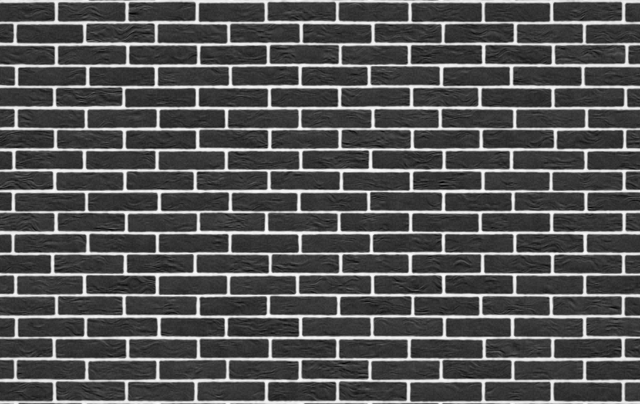
This texture is drawn by a WebGL 2 fragment shader. Its source:

```glsl
#version 300 es
precision highp float;

uniform vec2 u_resolution;
out vec4 outColor;

// Layout, in units of the canvas width
const float HEIGHT = 0.6328;                  // canvas height
const vec2 PITCH = vec2(0.1114, 0.03307);     // brick plus joint
const vec2 MORTAR = vec2(0.0058, 0.0050);     // joint thickness
const float TOP = 0.0018;                     // start of the first row
const float EVEN_OFFSET = 0.762;              // first joint, in bricks
const float ODD_OFFSET = 0.205;
const float CORNER = 0.0028;
const float JOINT_JITTER = 0.065;             // in bricks
const float ROW_WARP = 0.06;                  // uneven row heights, in rows
const float TILT = 0.02;
const float EDGE_WOBBLE = 0.0013;
const float EDGE_SOFTNESS = 0.0021;

// Tones
const vec3 BRICK_DARK = vec3(0.13);
const vec3 BRICK_MID = vec3(0.207);
const vec3 MORTAR_LIGHT = vec3(0.98);
const float BRICK_VARIATION = 0.03;
const float RELIEF = 0.27;
const float GRAIN = 0.045;
const float JOINT_SHADE = 0.24;
const float VIGNETTE = 0.1;
const float TAU = 6.28319;

float hash(vec2 p) {
    vec3 q = fract(p.xyx * 0.1031);
    q += dot(q, q.yzx + 33.33);
    return fract((q.x + q.y) * q.z);
}

float noise(vec2 p) {
    vec2 i = floor(p), f = fract(p);
    f *= f * (3.0 - 2.0 * f);
    return mix(mix(hash(i), hash(i + vec2(1, 0)), f.x),
               mix(hash(i + vec2(0, 1)), hash(i + 1.0), f.x), f.y);
}

// Horizontal creases, bent by a slower noise
float clay(vec2 p) {
    p.y += 0.014 * (noise(p * vec2(45.0, 70.0)) - 0.5);
    return 0.6 * noise(p * vec2(60.0, 210.0))
         + 0.4 * noise(p * vec2(160.0, 420.0) + 17.0);
}

float roundedBox(vec2 p, vec2 halfSize, float radius) {
    vec2 q = abs(p) - halfSize + radius;
    return length(max(q, 0.0)) + min(max(q.x, q.y), 0.0) - radius;
}

float rowOffset(float row) {
    return mod(row, 2.0) < 0.5 ? EVEN_OFFSET : ODD_OFFSET;
}

float jointX(float col, float row) {
    float jitter = JOINT_JITTER * (hash(vec2(col, row) + 40.0) - 0.5);
    return (col + rowOffset(row) + jitter) * PITCH.x;
}

void main() {
    vec2 uv = gl_FragCoord.xy / u_resolution;
    vec2 p = vec2(uv.x, (1.0 - uv.y) * HEIGHT);   // measured down from the top
    float pixel = 1.0 / u_resolution.x;

    // Find the row, then the brick between two shifted joints
    float v = (p.y - TOP) / PITCH.y - ROW_WARP * sin(TAU * p.y / HEIGHT);
    float row = floor(v);
    float col = floor(p.x / PITCH.x - rowOffset(row));
    if (p.x < jointX(col, row)) col -= 1.0;
    else if (p.x >= jointX(col + 1.0, row)) col += 1.0;
    float left = jointX(col, row), right = jointX(col + 1.0, row);

    // Slightly crooked brick with worn edges
    vec2 id = vec2(col, row) + 7.0;
    float tone = hash(id), lean = hash(id + 61.0), rise = hash(id + 93.0);
    vec2 local = vec2(p.x - 0.5 * (left + right), (fract(v) - 0.5) * PITCH.y);
    local.y += TILT * (lean - 0.5) * local.x + 0.0014 * (rise - 0.5);
    vec2 halfSize = 0.5 * (vec2(right - left, PITCH.y) - MORTAR);
    float d = roundedBox(local, halfSize, CORNER);
    d += EDGE_WOBBLE * (0.6 * noise(p * 90.0) + 0.4 * noise(p * 240.0) - 0.5);

    // Rough brick face, lit from above
    vec2 facePos = local + vec2(tone, lean) * 5.0 + 2.0;
    float relief = clay(facePos) - clay(facePos + vec2(0.0006, -0.0022));
    float strength = mix(0.4, 1.0, rise) * smoothstep(0.25, 0.7, noise(facePos * 45.0));
    vec3 brick = mix(BRICK_DARK, BRICK_MID, smoothstep(0.0, 0.003, -d));
    brick += BRICK_VARIATION * (tone - 0.5) + RELIEF * relief * (0.2 + strength);
    brick += GRAIN * (noise(p * 450.0) - 0.5) + 0.03 * (noise(facePos * 70.0) - 0.5);
    brick -= 0.015 * local.y / halfSize.y;

    // Mortar, shaded beside the bricks and toward the corners
    vec2 fromCentre = uv - 0.5;
    vec3 mortar = MORTAR_LIGHT * (1.0 - VIGNETTE * dot(fromCentre, fromCentre));
    mortar *= 1.0 - JOINT_SHADE * exp(-max(d, 0.0) / 0.0012);
    mortar += 0.04 * (noise(p * 300.0) - 0.5);

    float blur = max(pixel, EDGE_SOFTNESS);
    float cover = smoothstep(-blur, blur, d);
    outColor = vec4(clamp(mix(brick, mortar, cover), 0.0, 1.0), 1.0);
}
```
